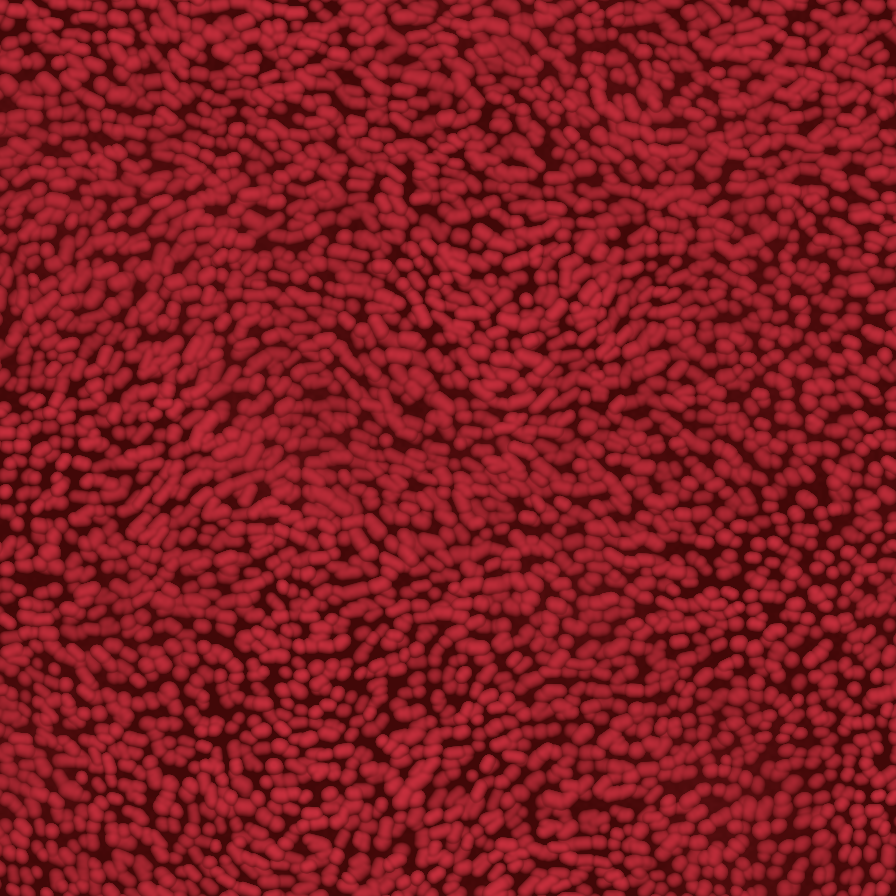
This texture is drawn by a WebGL 1 fragment shader. Its source:

```glsl
precision highp float;
// Deep red tufted rug: short soft loops of yarn, lit from above, with dark gaps.
uniform vec2 u_resolution;

const float TUFTS_ACROSS = 59.0;    // cells along the canvas side
const float JITTER = 0.88;          // scatter of tufts inside their cells
const float TUFT_RADIUS = 0.48;     // in cells
const float MAX_HALF_LENGTH = 0.62; // in cells
const float FLOW_SCALE = 4.5;       // patches of shared direction per canvas
const float FLOW_SWING = 2.2;       // radians
const float ANGLE_SPREAD = 1.3;     // radians
const float WARP = 0.7;             // bend of the grid, in cells
const float STACKING = 8.0;         // sharpness of overlaps
const float GAP_WEIGHT = 0.7;
const float GAP_TONE = 0.03;
const float TOP_LIGHT = 0.15;
const float FIBRE = 0.06;

const vec3 SHADOW_RED = vec3(0.26, 0.030, 0.030);
const vec3 YARN_RED = vec3(0.52, 0.112, 0.138);
const vec3 LIT_RED = vec3(0.77, 0.180, 0.235);

float hash(vec2 p) {
  return fract(sin(dot(p, vec2(127.1, 311.7))) * 43758.5453);
}

float noise(vec2 p) {
  vec2 cell = floor(p);
  vec2 f = fract(p);
  f = f * f * (3.0 - 2.0 * f);
  float low = mix(hash(cell), hash(cell + vec2(1.0, 0.0)), f.x);
  float high = mix(hash(cell + vec2(0.0, 1.0)), hash(cell + vec2(1.0, 1.0)), f.x);
  return mix(low, high, f.y);
}

// Offset from the nearest point on a centred segment
vec2 segmentOffset(vec2 p, vec2 direction, float halfLength) {
  return p - direction * clamp(dot(p, direction), -halfLength, halfLength);
}

// Blends nearby tufts by height and returns the tone of the pile
float pileTone(vec2 p) {
  vec2 home = floor(p);
  float weightSum = GAP_WEIGHT;
  float toneSum = GAP_WEIGHT * GAP_TONE;
  for (int j = -2; j <= 2; j++) {
    for (int i = -2; i <= 2; i++) {
      vec2 cell = home + vec2(float(i), float(j));
      vec2 scatter = vec2(hash(cell + 3.7), hash(cell + 19.3)) - 0.5;
      vec2 center = cell + 0.5 + JITTER * scatter;

      // Direction and length follow broad patches, with a random share
      vec2 patchPos = center / TUFTS_ACROSS * FLOW_SCALE;
      float angle = (noise(patchPos + 8.0) - 0.5) * FLOW_SWING
                  + (hash(cell + 41.9) - 0.5) * ANGLE_SPREAD;
      float stretch = mix(0.25, 1.0, noise(patchPos + 31.0));
      float halfLength = MAX_HALF_LENGTH * stretch * hash(cell + 57.1);
      float radius = TUFT_RADIUS * mix(0.85, 1.12, hash(cell + 73.3));

      // Rounded profile, stacked by random depth
      vec2 offset = segmentOffset(p - center, vec2(cos(angle), sin(angle)), halfLength) / radius;
      float dome = 1.0 - dot(offset, offset);
      float depth = hash(cell + 91.7);
      float cover = smoothstep(-0.25, 0.3, dome);
      float weight = cover * exp(STACKING * (0.6 * depth + 0.5 * dome));
      float tone = 0.18 + 0.53 * dome + TOP_LIGHT * offset.y + 0.25 * depth;
      weightSum += weight;
      toneSum += weight * tone;
    }
  }
  return toneSum / weightSum;
}

void main() {
  vec2 uv = gl_FragCoord.xy / min(u_resolution.x, u_resolution.y);

  // Gently bent grid of tufts
  vec2 bend = vec2(noise(uv * 14.0), noise(uv * 14.0 + 50.0)) - 0.5;
  float tone = pileTone(uv * TUFTS_ACROSS + WARP * bend);

  // Flatter and fuller patches of pile, then fine fibre
  tone = mix(0.54, tone, mix(0.8, 1.15, noise(uv * 6.0 + 70.0)));
  tone += 0.08 * (noise(uv * 9.0 + 23.0) - 0.5);
  tone += FIBRE * (noise(uv * TUFTS_ACROSS * 3.5) - 0.5);

  vec3 color = mix(SHADOW_RED, YARN_RED, clamp(tone * 2.0, 0.0, 1.0));
  color = mix(color, LIT_RED, clamp(tone * 2.0 - 1.0, 0.0, 1.0));
  gl_FragColor = vec4(color, 1.0);
}
```
